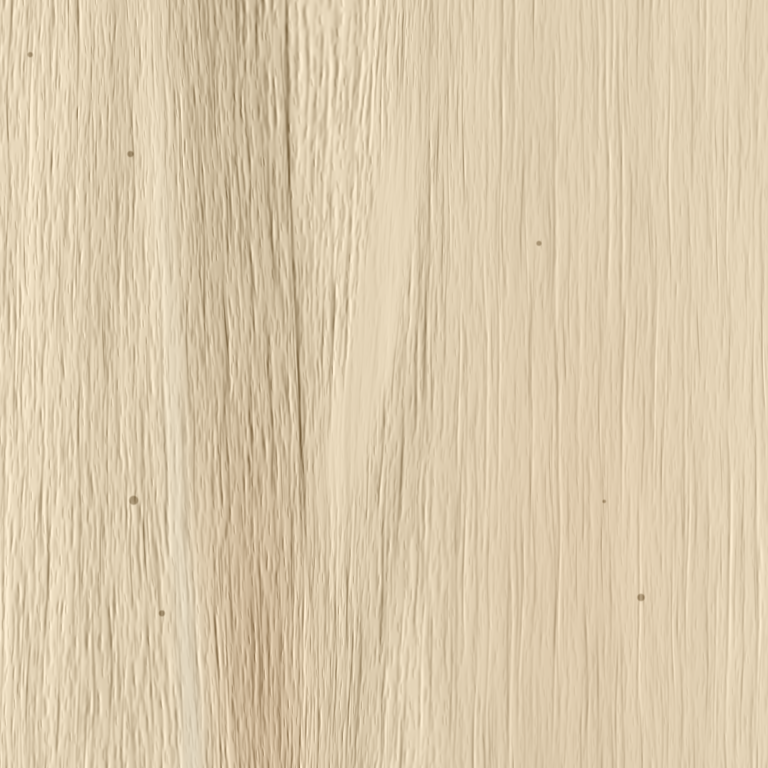
Give the GLSL for this texture, as a WebGL 2 fragment shader.

```glsl
#version 300 es
precision highp float;
// Pale planed wood: a long drying crack, soft light streaks and fine embossed grain.
// Grain comes from stretched cellular strokes on a bent domain; broad tone comes
// from layered sines and soft bands; a sparse cell grid scatters small specks.

uniform vec2 u_resolution;
out vec4 fragColor;

const vec3 SHADE = vec3(0.69, 0.615, 0.49);
const vec3 LIGHT = vec3(0.95, 0.89, 0.78);
const vec3 BLUSH = vec3(0.012, -0.008, -0.012);
const vec3 ASHEN = vec3(-0.020, 0.000, 0.020);

vec3 hash3(vec2 p) {
  vec3 q = fract(p.xyx * vec3(0.1031, 0.1030, 0.0973));
  q += dot(q, q.yxz + 33.33);
  return fract((q.xxy + q.yzz) * q.zyx);
}

// Soft bump of height one around zero
float bump(float d, float width) {
  d /= width;
  return exp(-d * d);
}

// Sideways bend of the fibres, converging towards the lower middle
vec2 bendFibres(vec2 p) {
  float slope = 0.045 * bump(p.x - 0.29, 0.13) - 0.055 * bump(p.x - 0.49, 0.08)
              - 0.015 * bump(p.x - 0.04, 0.08);
  float ripple = 0.0015 * sin(p.y * 9.0 + p.x * 21.0) + 0.0006 * sin(p.y * 31.0 - p.x * 40.0);
  return vec2(p.x + slope * (p.y - 0.5) + ripple, p.y);
}

// Tapered strokes, one per cell, each with a dark side and a lit side
float strokes(vec2 p, vec2 cells, float width, float bias, float seed) {
  vec2 g = p * cells;
  vec2 id = floor(g);
  float sum = 0.0;
  for (int j = -1; j <= 1; j++) {
    for (int i = -1; i <= 1; i++) {
      vec2 cell = id + vec2(i, j);
      vec3 h = hash3(cell + seed);
      vec2 d = g - cell - h.xy;
      d.x += 0.06 * sin(d.y * 4.0 + h.z * 6.3);
      float taper = 1.0 - smoothstep(0.3, 1.0, abs(d.y) / (0.35 + 0.65 * h.z));
      float x = d.x / (width * (0.7 + 0.6 * h.z));
      sum += taper * (0.4 + 1.2 * h.y) * (1.6 * x - bias) * exp(-x * x);
    }
  }
  return sum;
}

// Slow streaky tone, much longer than wide
float streakTone(vec2 p) {
  float sum = 0.0;
  float freq = 17.0;
  float amp = 0.5;
  for (int k = 0; k < 6; k++) {
    float drift = 1.4 * sin(p.y * (2.0 + 1.5 * float(k)) + float(k) * 2.1 + p.x * 11.0);
    sum += amp * sin(p.x * freq + drift + float(k) * 1.7);
    freq *= 1.83;
    amp *= 0.88;
  }
  return sum;
}

// Sparse round specks
float specks(vec2 p, float cells, float rarity, float pixel) {
  vec2 g = p * cells;
  vec3 h = hash3(floor(g) + 71.0);
  float size = fract(h.z * 57.0);
  float radius = mix(0.0018, 0.0065, size * size * size);
  float d = length(fract(g) - 0.2 - 0.6 * h.xy) / cells;
  float edge = 0.5 * pixel + 0.001;
  return step(rarity, h.z) * (1.0 - smoothstep(radius - edge, radius + edge, d));
}

void main() {
  vec2 p = gl_FragCoord.xy / u_resolution;
  float pixel = 1.0 / min(u_resolution.x, u_resolution.y);
  vec2 q = bendFibres(p);

  // Broad regions
  float fall = 1.0 - p.y;
  float wobble = 0.006 * sin(p.y * 14.0) + 0.003 * sin(p.y * 37.0);
  float darkBand = bump(p.x - 0.30 - 0.045 * fall, 0.095 - 0.03 * fall);
  float sideBand = bump(q.x - 0.155, 0.03) * smoothstep(0.2, 0.8, p.y);
  float wedge = bump(p.x - 0.48 - 0.15 * (p.y - 0.1), 0.03) * (1.0 - smoothstep(0.35, 0.65, p.y));
  float paleVein = bump(p.x - 0.20 - 0.05 * fall - 0.4 * wobble, 0.016);
  float flameX = abs(p.x - 0.43 - 0.20 * (p.y - 0.3) - wobble);
  float paleFlame = (1.0 - smoothstep(0.018, 0.04, flameX))
                  * smoothstep(0.22, 0.42, p.y) * (1.0 - smoothstep(0.72, 1.0, p.y));
  float smoothSide = smoothstep(0.46, 0.66, q.x);
  float calm = 1.0 - 0.8 * max(paleFlame, 0.6 * paleVein);

  // Grain, coarse to fine, with thin dark pores
  float longGrain = strokes(q, vec2(36.0, 3.5), 0.075, 0.1, 3.0);
  float pores = strokes(q, vec2(52.0, 7.0), 0.085, 1.1, 31.0);
  float midGrain = strokes(q, vec2(80.0, 15.0), 0.17, 0.35, 19.0);
  float fineGrain = strokes(q, vec2(150.0, 48.0), 0.27, 0.3, 47.0);
  float rough = mix(0.28, 0.10, smoothSide) + 0.07 * darkBand;
  float grain = mix(0.34, 0.30, smoothSide) * longGrain + mix(0.26, 0.15, smoothSide) * pores
              + rough * (midGrain + fineGrain);

  // Tone from shade to light
  float tone = 0.80 + 0.085 * streakTone(q) * mix(1.0, 0.45, smoothSide);
  tone -= 0.27 * darkBand + 0.16 * sideBand + 0.15 * wedge;
  tone -= 0.13 * bump(p.x - 0.74, 0.2) * (0.4 + 0.6 * fall);
  tone += 0.10 * paleVein + 0.05 * paleFlame + grain * calm;

  // Drying crack
  float crackX = 0.372 + 0.018 * fall + 0.03 * fall * fall + 0.15 * wobble;
  float crackWidth = 0.0019 + 0.0005 * sin(p.y * 23.0) + 0.3 * pixel;
  float crack = bump(p.x - crackX, crackWidth) * smoothstep(0.08, 0.45, p.y);
  tone -= crack * (0.95 + 0.2 * sin(p.y * 17.0));
  tone -= 0.9 * specks(p, 8.0, 0.89, pixel);

  // Colour with a warm blush and ashen veins
  vec3 colour = mix(SHADE, LIGHT, clamp(tone, -0.9, 1.15));
  float warm = darkBand * smoothstep(0.7, 0.1, p.y) + 0.6 * bump(p.x - 0.76, 0.16) * bump(p.y - 0.3, 0.35);
  colour += BLUSH * warm + ASHEN * paleVein * fall;
  fragColor = vec4(clamp(colour, 0.0, 1.0), 1.0);
}
```
